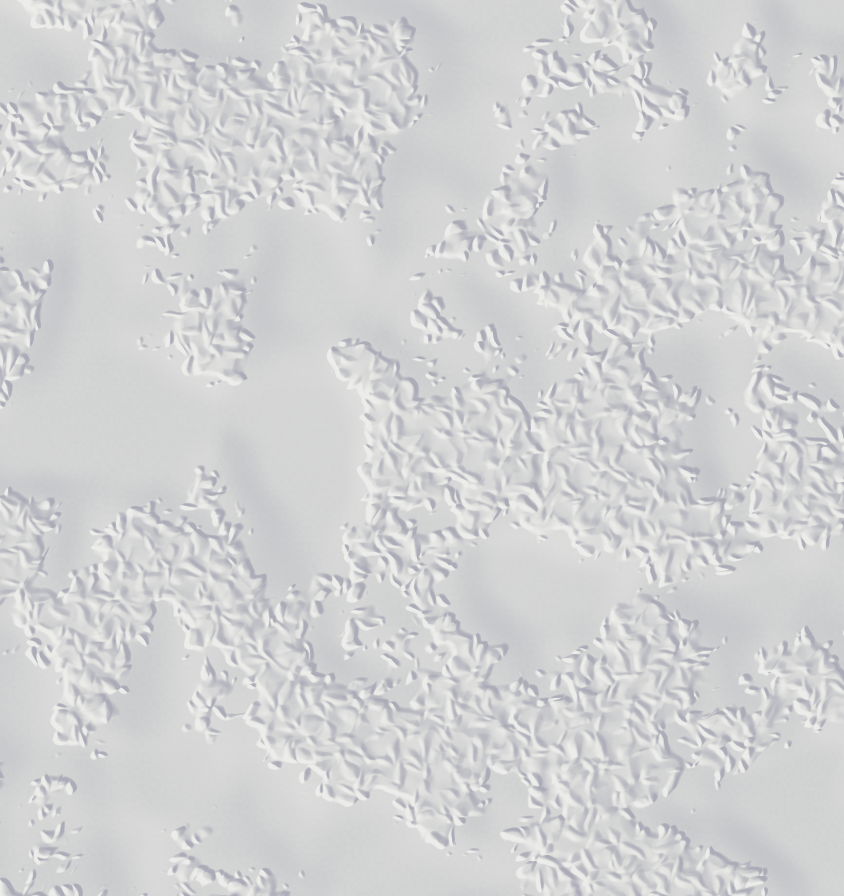
Give the GLSL for this texture, as a WebGL 1 fragment shader.

```glsl
precision highp float;
// Pale stucco: smooth trowelled plaster broken by networks of raised, chipped crumbs.
uniform vec2 u_resolution;

#define PATCH_FREQ 5.5
#define CHIP_FREQ 56.0
#define RIDGE_FREQ 30.0
#define COVERAGE 0.0
#define RELIEF 5.2
#define HALO 0.6
#define GRAIN 0.10
#define SHADE vec3(0.700, 0.700, 0.742)
#define BASE vec3(0.826, 0.830, 0.828)
#define LIGHT vec3(0.922, 0.922, 0.912)
#define TO_LIGHT vec2(-0.82, -0.57)

vec2 hash2(vec2 c) {
  return fract(sin(vec2(dot(c, vec2(127.1, 311.7)), dot(c, vec2(269.5, 183.3)))) * 43758.5453);
}

vec2 direction(vec2 c) {
  float a = 6.2832 * hash2(c).x;
  return vec2(cos(a), sin(a));
}

// Gradient noise, roughly -0.7 to 0.7
float noise(vec2 p) {
  vec2 i = floor(p), f = fract(p);
  vec2 u = f * f * f * (f * (f * 6.0 - 15.0) + 10.0);
  vec2 x = vec2(1.0, 0.0);
  float a = dot(direction(i), f);
  float b = dot(direction(i + x), f - x);
  float c = dot(direction(i + x.yx), f - x.yx);
  float d = dot(direction(i + 1.0), f - 1.0);
  return mix(mix(a, b, u.x), mix(c, d, u.x), u.y);
}

vec2 warp(vec2 p, float freq, float amount) {
  return p + amount * vec2(noise(p * freq + 3.7), noise(p * freq + 41.3));
}

// Broad layout: positive inside the rough network
float layout(vec2 p) {
  p = warp(p, 9.0, 0.035);
  float bands = 0.17 - abs(noise(p * PATCH_FREQ * 0.8 + 17.0));
  return COVERAGE + 0.7 * noise(p * PATCH_FREQ) + 0.8 * bands
       + 0.4 * noise(p * PATCH_FREQ * 2.1 + 8.0);
}

// Union of randomly turned, elongated pyramids
float chips(vec2 p) {
  vec2 cell = floor(p);
  float top = 0.0;
  for (int y = -1; y <= 1; y++) {
    for (int x = -1; x <= 1; x++) {
      vec2 id = cell + vec2(float(x), float(y));
      vec2 axis = direction(id + 71.0);
      vec2 d = p - id - hash2(id + 13.0);
      d = abs(vec2(dot(d, axis), dot(d, vec2(-axis.y, axis.x)) * 1.8));
      float reach = mix(length(d), d.x + d.y, 0.4);
      float size = 0.6 + 0.4 * hash2(id + 29.0).y;
      top = max(top, size - reach);
    }
  }
  return smoothstep(0.0, 0.85, top);
}

// Plaster relief: crumbs and creases confined to the rough network
float height(vec2 p) {
  vec2 q = warp(p, 40.0, 0.012);
  float chip = chips(q * CHIP_FREQ);
  float ridge = 1.0 - 2.0 * abs(noise(q * RIDGE_FREQ));
  float edge = layout(p) + 0.28 * noise(p * 24.0) + 0.14 * noise(p * 47.0 + 5.0);
  float rough = smoothstep(-0.01, 0.11, edge + 0.12 * (chip - 0.5));
  return rough * (0.45 + 0.55 * chip + 0.38 * ridge);
}

// Gentle swelling of the plaster around the network
float swell(vec2 p) {
  return smoothstep(-0.35, 0.2, layout(p));
}

void main() {
  vec2 p = gl_FragCoord.xy / u_resolution.y + 2.3;

  // Directional relief at fine and broad scales
  float here = height(p);
  float fine = here - height(p + TO_LIGHT * 0.0035);
  float broad = swell(p) - swell(p + TO_LIGHT * 0.028);
  float lit = RELIEF * fine + HALO * broad + 0.07 * min(here, 1.0);

  // Faint surface mottling and fine grain
  lit += 0.14 * noise(p * 3.0 + 60.0) + GRAIN * noise(p * 230.0);
  lit = clamp(lit / (1.0 + 0.5 * abs(lit)), -1.2, 1.05);

  vec3 color = mix(BASE, LIGHT, max(lit, 0.0));
  color = mix(color, SHADE, max(-lit, 0.0));
  gl_FragColor = vec4(color, 1.0);
}
```
